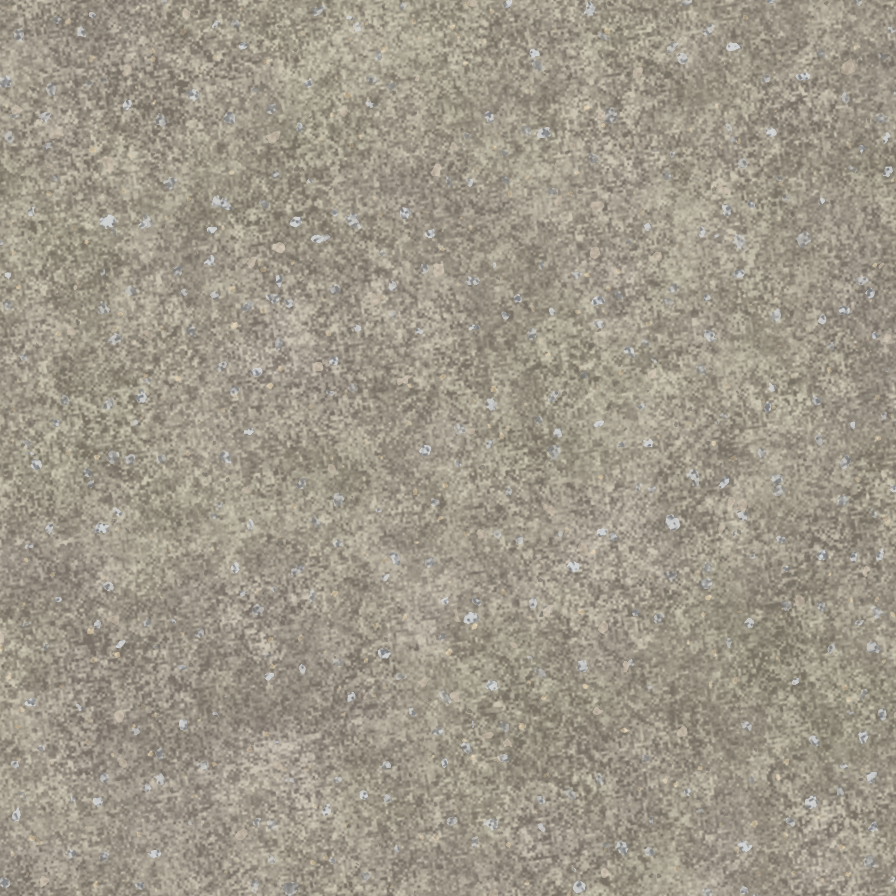
A WebGL 1 fragment shader for this texture:

```glsl
precision highp float;
// Weathered concrete: crumbly warm grey cement with scattered small stones.

uniform vec2 u_resolution;

#define CEMENT_DARK  vec3(0.525, 0.497, 0.449)
#define CEMENT_LIGHT vec3(0.735, 0.710, 0.645)
#define SLATE_DARK   vec3(0.49, 0.495, 0.505)
#define SLATE_LIGHT  vec3(0.85, 0.85, 0.845)
#define CREAM        vec3(0.76, 0.715, 0.65)
#define OCHRE        vec3(0.80, 0.735, 0.62)
#define PIT          vec3(0.42, 0.40, 0.37)
#define GRAIN        0.92
#define CRUST        0.27
#define MOTTLE       0.26
#define CLOUDS       0.20

vec2 hash2(vec2 p) {
  vec3 q = fract(p.xyx * vec3(0.1031, 0.1030, 0.0973));
  q += dot(q, q.yzx + 33.33);
  return fract((q.xx + q.yz) * q.zy);
}

float noise(vec2 p) {
  vec2 cell = floor(p);
  vec2 f = fract(p);
  f = f * f * (3.0 - 2.0 * f);
  float low = mix(hash2(cell).x, hash2(cell + vec2(1.0, 0.0)).x, f.x);
  float high = mix(hash2(cell + vec2(0.0, 1.0)).x, hash2(cell + 1.0).x, f.x);
  return mix(low, high, f.y);
}

vec2 rotate(vec2 p, float angle) {
  float c = cos(angle), s = sin(angle);
  return vec2(c * p.x - s * p.y, s * p.x + c * p.y);
}

// Noise around zero; each scale is turned so that no grid shows.
float layer(vec2 p, float scale) {
  return noise(rotate(p, scale) * scale + scale) - 0.5;
}

// Cellular scatter of ragged ovals: x is coverage, y a random value per stone.
vec2 stones(vec2 p, float count, float share, float radius, float seed) {
  vec2 cell = floor(p * count);
  float ragged = radius * (0.9 * layer(p + seed, 0.7 / radius)
                         + 0.7 * layer(p + seed, 1.6 / radius));
  float soft = max(0.0007, 0.7 / u_resolution.y);
  vec2 found = vec2(0.0);
  for (int y = -1; y <= 1; y++) {
    for (int x = -1; x <= 1; x++) {
      vec2 id = cell + vec2(float(x), float(y));
      vec2 place = hash2(id + seed);
      vec2 kind = hash2(id + seed + 71.3);
      vec2 d = rotate(p - (id + place) / count, 6.2832 * kind.y);
      d.y *= 1.0 + 0.6 * place.x;
      float size = radius * mix(0.6, 1.25, fract(kind.y * 7.0));
      float cover = 1.0 - smoothstep(-soft, soft, length(d) + ragged - size);
      cover *= step(kind.x, share);
      if (cover > found.x) found = vec2(cover, kind.y);
    }
  }
  return found;
}

void main() {
  vec2 p = gl_FragCoord.xy / u_resolution.y;

  // Cement: faint clouds, mottling and sharp fine grain
  float clouds = layer(p, 4.3) + 0.8 * layer(p, 10.7);
  vec2 warped = p + 0.012 * vec2(layer(p, 71.0), layer(p, 83.0));
  float mottle = 0.6 * layer(warped, 23.0) + layer(warped, 47.0) + layer(p, 97.0);
  float fine = layer(p, 347.0) + 0.65 * layer(p, 203.0);
  float roughness = 1.0 + 0.7 * layer(p, 17.0);
  float tone = 0.35 + CLOUDS * clouds + MOTTLE * mottle + GRAIN * fine * roughness;

  // Pale crust breaking up into crumbs with crisp, grainy edges
  float crust = layer(warped, 37.0) + 0.8 * layer(warped, 79.0)
              + 0.5 * fine + 0.3 * clouds;
  tone += CRUST * smoothstep(-0.10, 0.22, crust);

  // Dull crumbs, a little lighter or darker than the cement
  vec2 crumb = stones(p, 62.0, 0.5, 0.0055, 11.7);
  tone += crumb.x * (0.50 * crumb.y - 0.23);
  tone = clamp(tone, -0.25, 1.3);
  vec3 color = mix(CEMENT_DARK, CEMENT_LIGHT, tone);
  color += vec3(-0.004, 0.001, -0.012) * (layer(p, 7.0) + layer(p, 19.0));

  // Dark pits
  vec2 pit = stones(p, 34.0, 0.2, 0.0024, 5.1);
  color = mix(color, PIT, 0.55 * pit.x);

  // Small ochre chips
  vec2 chip = stones(p, 31.0, 0.38, 0.0029, 23.9);
  color = mix(color, OCHRE + 0.2 * fine, chip.x * mix(0.35, 0.9, chip.y));

  // Speckled blue-grey stones
  vec2 slate = stones(p, 28.0, 0.5, 0.0058, 41.3);
  float speckle = smoothstep(-0.3, 0.3, layer(p, 331.0) + 0.22 * (slate.y - 0.3));
  vec3 slateColor = mix(SLATE_DARK, SLATE_LIGHT, speckle);
  color = mix(color, slateColor + vec3(-0.008, 0.0, 0.012), slate.x * mix(0.45, 0.9, slate.y));

  // Smooth cream pebbles
  vec2 pebble = stones(p, 17.0, 0.27, 0.0062, 57.7);
  vec3 pebbleColor = CREAM + 0.07 * (pebble.y - 0.5) + 0.1 * fine;
  color = mix(color, pebbleColor, 0.9 * pebble.x);

  gl_FragColor = vec4(color, 1.0);
}
```
